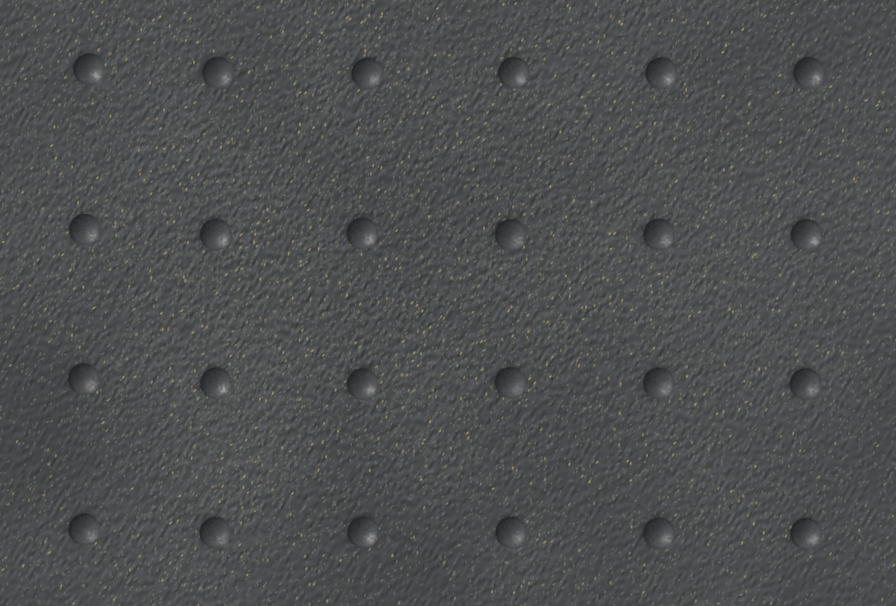
Write a Shadertoy shader that draws this texture.

```glsl
// Dark grey moulded sheet with a 6 by 4 grid of small domed studs.
// Slanted noise gives the embossed grain; hashed cells scatter grey and
// tan flecks, denser where the surface is worn. Unit: canvas height.

const vec2  STUD_COUNT   = vec2(6.0, 4.0);
const vec2  STUD_START   = vec2(0.1118, 0.1205);
const vec2  STUD_STEP    = vec2(0.2438, 0.2465);
const float STUD_RADIUS  = 0.0262;
const vec2  LIT_SIDE     = vec2(0.78, -0.62);

const vec3  BASE         = vec3(0.284, 0.291, 0.294);
const vec3  STUD_DARK    = vec3(0.165, 0.170, 0.176);
const vec3  STUD_LIGHT   = vec3(0.335, 0.342, 0.350);
const vec3  GLINT        = vec3(0.660, 0.650, 0.640);
const vec3  GREY_FLECK   = vec3(0.440, 0.445, 0.430);
const vec3  TAN_FLECK    = vec3(0.640, 0.590, 0.460);

const float GRAIN_SCALE  = 150.0;
const float GRAIN_RELIEF = 0.105;
const float GRAIN_TILT   = 1.05;   // radians from horizontal
const float PATCH_RELIEF = 0.055;

float hash(vec2 p) {
    vec3 q = fract(vec3(p.xyx) * 0.1031);
    q += dot(q, q.yzx + 33.33);
    return fract((q.x + q.y) * q.z);
}

float noise(vec2 p) {
    vec2 i = floor(p), f = fract(p);
    f = f * f * (3.0 - 2.0 * f);
    return mix(mix(hash(i), hash(i + vec2(1, 0)), f.x),
               mix(hash(i + vec2(0, 1)), hash(i + vec2(1, 1)), f.x), f.y);
}

float fbm(vec2 p) {
    float sum = 0.0, amp = 0.5;
    for (int i = 0; i < 4; i++) {
        sum += amp * noise(p);
        p = p * 2.03 + 17.3;
        amp *= 0.5;
    }
    return sum;
}

// Turns a point so that x runs along the grain
vec2 alongGrain(vec2 p, float angle) {
    float c = cos(angle), s = sin(angle);
    return vec2(c * p.x + s * p.y, c * p.y - s * p.x);
}

// Coverage by short slanted flecks, one at most per cell
float flecks(vec2 p, float cells, float chance, vec2 size, float seed) {
    vec2 home = floor(p * cells);
    float soft = 0.7 / iResolution.y, cover = 0.0;
    for (int j = -1; j <= 1; j++)
    for (int i = -1; i <= 1; i++) {
        vec2 id = home + vec2(i, j) + seed;
        if (hash(id + 5.7) > chance) continue;
        vec2 jitter = vec2(hash(id + 11.3), hash(id + 29.1));
        vec2 d = p - (id - seed + jitter) / cells;
        d = alongGrain(d, GRAIN_TILT + 0.9 * (hash(id + 41.9) - 0.5));
        float edge = (length(d / size) - 1.0) * size.y;
        float strength = mix(0.35, 1.0, hash(id + 53.2));
        cover = max(cover, strength * (1.0 - smoothstep(-soft, soft, edge)));
    }
    return cover;
}

// Grid point, with the uneven first column and top row
vec2 studCentre(vec2 id) {
    vec2 c = STUD_START + id * STUD_STEP;
    float firstColumn = 1.0 - step(0.5, id.x);
    float topRow = step(STUD_COUNT.y - 1.5, id.y);
    c += firstColumn * vec2(0.028, 0.007) + topRow * vec2(0.006, 0.020);
    return c + 0.003 * (vec2(hash(id + 3.1), hash(id + 8.6)) - 0.5);
}

vec3 drawStud(vec3 col, vec2 p, vec2 id) {
    vec2 n = (p - studCentre(id)) / STUD_RADIUS;
    float r = length(n), side = dot(n, LIT_SIDE);
    if (r > 2.0) return col;
    float soft = 1.0 / (iResolution.y * STUD_RADIUS);

    // Soft contact shade around the rim, deepest opposite the light
    col *= 1.0 - 0.20 * exp(-5.0 * max(r - 1.0, 0.0)) * smoothstep(0.9, -0.9, side);

    // Dome shading with a darker far edge
    vec3 dome = mix(STUD_DARK, STUD_LIGHT, smoothstep(-1.05, 0.75, side));
    dome *= 1.0 - 0.16 * smoothstep(0.72, 1.0, r);
    dome += 0.035 * (noise(p * 330.0) - 0.5);

    // Glint broken up by the rough surface
    float spot = exp(-9.0 * dot(n - vec2(0.46, -0.40), n - vec2(0.46, -0.40)));
    spot *= mix(0.25, 1.1, noise(p * 260.0 + id * 7.0)) * mix(0.6, 1.0, hash(id + 2.4));
    dome = mix(dome, GLINT, min(spot, 1.0));
    return mix(col, dome, 1.0 - smoothstep(1.0 - soft, 1.0 + soft, r));
}

void mainImage(out vec4 fragColor, in vec2 fragCoord) {
    vec2 p = fragCoord / iResolution.y;

    // Worn area: left of the middle, with cloudy edges
    float clouds = fbm(p * 3.2 + 4.0);
    vec2 fromWorn = (p - vec2(0.62, 0.57)) / vec2(0.62, 0.50);
    float wear = clamp(0.95 * exp(-dot(fromWorn, fromWorn)) + 1.3 * (clouds - 0.42), 0.12, 1.0);

    // Embossed grain over broad tonal patches
    vec2 g = alongGrain(p, GRAIN_TILT) * GRAIN_SCALE * vec2(0.75, 1.3);
    float relief = noise(g) - noise(g + vec2(0.35, 0.8));
    vec3 col = BASE + PATCH_RELIEF * (clouds - 0.47) + 0.016 * wear;
    col += GRAIN_RELIEF * relief * mix(0.55, 1.0, wear);

    col = mix(col, GREY_FLECK, 0.85 * flecks(p, 135.0, 0.18 + 0.50 * wear, vec2(0.0025, 0.0013), 0.0));
    col = mix(col, TAN_FLECK, 0.90 * flecks(p, 78.0, 0.04 + 0.24 * wear, vec2(0.0027, 0.0015), 200.0));

    for (float y = 0.0; y < STUD_COUNT.y; y++)
        for (float x = 0.0; x < STUD_COUNT.x; x++)
            col = drawStud(col, p, vec2(x, y));

    fragColor = vec4(clamp(col, 0.0, 1.0), 1.0);
}
```
